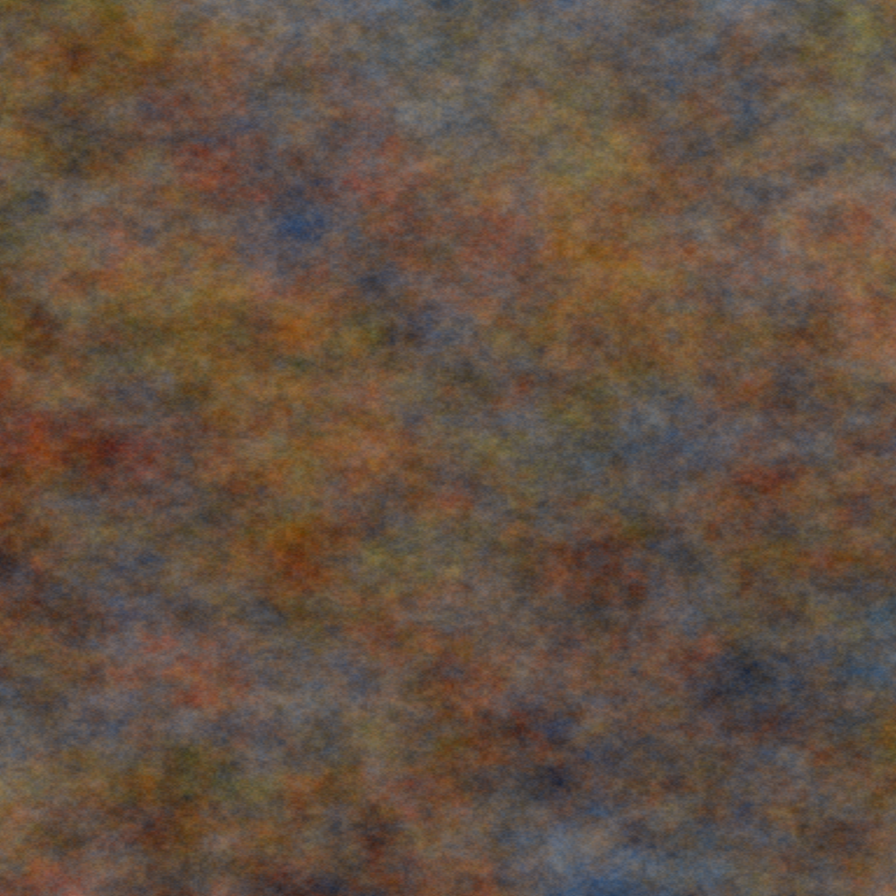
Give the GLSL for this texture, as a three.js fragment shader.

```glsl
// Mottled weathered rust: grainy brown with ochre, red and slate blue stains.
varying vec2 vUv;

float hash(vec2 cell, float seed) {
  vec3 p = fract(vec3(cell.xyx) * vec3(0.1031, 0.1030, 0.0973) + seed * 0.137);
  p += dot(p, p.yzx + 33.33);
  return fract((p.x + p.y) * p.z);
}

// Smooth lattice noise, centred on zero
float valueNoise(vec2 p, float seed) {
  vec2 cell = floor(p);
  vec2 f = fract(p);
  f = f * f * (3.0 - 2.0 * f);
  float low = mix(hash(cell, seed), hash(cell + vec2(1.0, 0.0), seed), f.x);
  float high = mix(hash(cell + vec2(0.0, 1.0), seed), hash(cell + vec2(1.0), seed), f.x);
  return mix(low, high, f.y) - 0.5;
}

// Aligned octaves keep faint woven streaks; scaled to about unit deviation
float cloud(vec2 uv, float gain, float seed) {
  vec2 frequency = vec2(3.0, 4.0);
  float amplitude = 1.0;
  float sum = 0.0;
  float power = 0.0;
  for (int octave = 0; octave < 8; octave++) {
    sum += amplitude * valueNoise(uv * frequency, seed + float(octave) * 1.7);
    power += amplitude * amplitude;
    frequency *= 2.0;
    amplitude *= gain;
  }
  return sum / (0.215 * sqrt(power));
}

void main() {
  float light = cloud(vUv, 0.90, 5.0);
  float warmth = cloud(vUv, 0.86, 31.0);
  float redness = cloud(vUv, 0.86, 58.0);

  // Brown ground, shaded and drifting between rust and slate
  vec3 color = vec3(0.387, 0.327, 0.283);
  color += light * vec3(0.046, 0.043, 0.039);
  color += warmth * vec3(0.043, 0.003, -0.043);

  // Warm stains split into red and ochre; cool ones stay blue
  float stain = mix(0.3, 1.0, smoothstep(-0.8, 1.2, warmth));
  color += redness * stain * vec3(0.014, -0.018, -0.002);

  gl_FragColor = vec4(clamp(color, 0.0, 1.0), 1.0);
}
```
